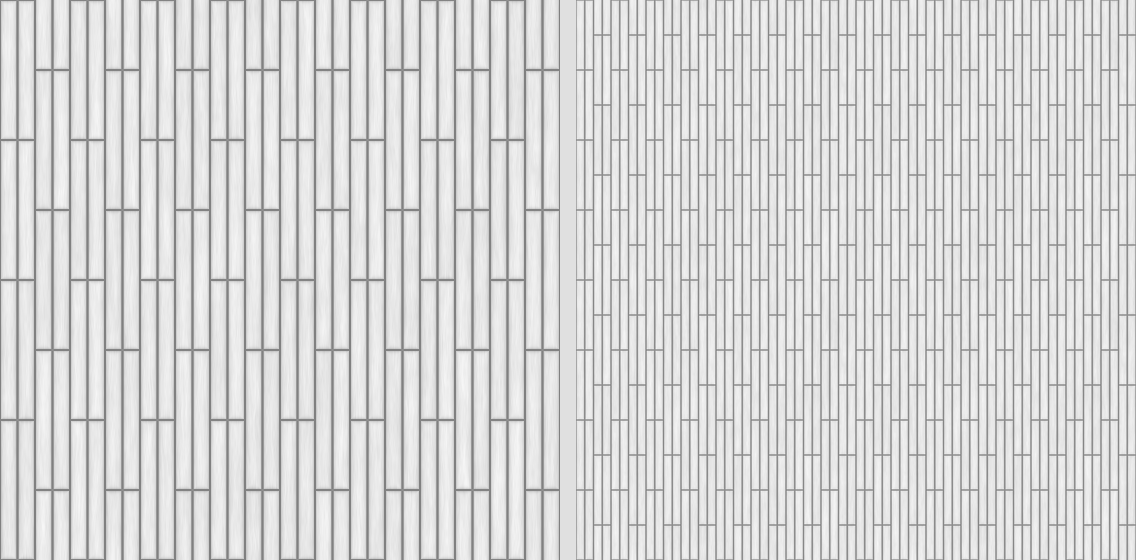
Left: one tile. Right: repeated 2 by 2.
Reproduce this texture procedurally as a Shadertoy shader.

```glsl
float hash(vec2 p) {
    return fract(sin(dot(p, vec2(127.1, 311.7))) * 43758.5453);
}

float noise(vec2 p) {
    vec2 i = floor(p), f = fract(p);
    f = f * f * (3.0 - 2.0 * f);
    return mix(mix(hash(i), hash(i + vec2(1, 0)), f.x),
               mix(hash(i + vec2(0, 1)), hash(i + vec2(1, 1)), f.x), f.y);
}

// Vertical wood grain, centred on zero
float woodGrain(vec2 p, vec2 seed) {
    p.x += 0.004 * (noise(p * vec2(70.0, 24.0) + seed) - 0.5);
    float streaks = noise(p * vec2(420.0, 16.0) + seed) - 0.5;
    float fibres = noise(p * vec2(760.0, 75.0) + seed.yx) - 0.5;
    float clouds = noise(p * vec2(90.0, 22.0) + seed + 31.0) - 0.5;
    return 0.035 * streaks + 0.03 * fibres + 0.03 * clouds;
}

void mainImage(out vec4 fragColor, in vec2 fragCoord) {
    vec2 uv = fragCoord / iResolution.xy;
    float pixel = 1.0 / iResolution.y;

    // Planks stand in pairs; every other pair is shifted by half a length
    vec2 grid = vec2(32.0, 4.0);
    vec2 q = uv * grid;
    q.y += 0.5 * mod(floor(q.x / 2.0), 2.0);
    vec2 cell = fract(q);
    vec2 id = mod(floor(q), grid);
    vec2 edge = min(cell, 1.0 - cell) / grid - 0.00195;
    float inset = max(min(edge.x, edge.y), 0.0);

    // Wood with a tone per plank and soft shade along its borders
    vec2 seed = 90.0 * vec2(hash(id + 3.0), hash(id + 17.0));
    float tone = 0.925 + 0.02 * (hash(id + 8.0) - 0.5);
    tone += woodGrain(cell / grid, seed);
    tone -= 0.15 * exp(-inset / 0.003);

    // Grout, slightly lighter where joints cross inside a pair
    vec2 joint = 1.0 - smoothstep(-0.5 * pixel, 0.5 * pixel, edge);
    float innerSeam = mod(floor(q.x + 0.5), 2.0);
    float grout = 0.5 + 0.015 * joint.y + 0.05 * joint.x * joint.y * innerSeam;
    tone = mix(tone, grout, max(joint.x, joint.y));

    fragColor = vec4(vec3(tone), 1.0);
}
```
